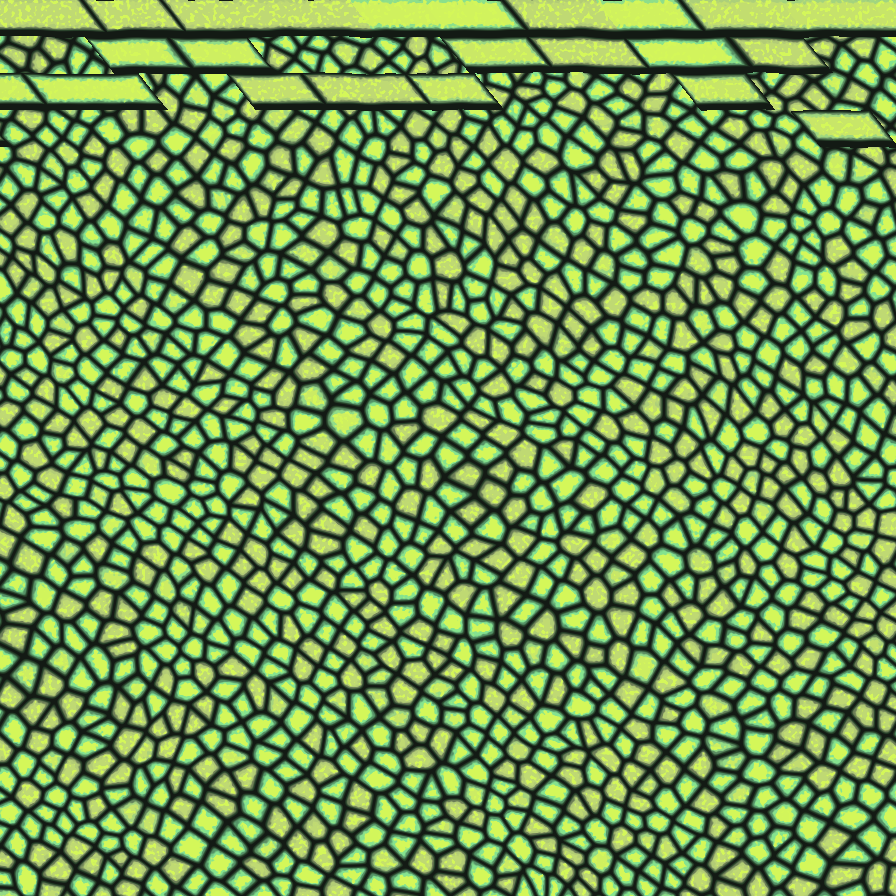
Reproduce this texture procedurally as a WebGL 1 fragment shader.

```glsl
precision highp float;
uniform vec2 u_resolution;

vec2 hash2(vec2 p) {
  p = vec2(dot(p, vec2(127.1, 311.7)), dot(p, vec2(269.5, 183.3)));
  return fract(sin(p) * 43758.545);
}

float gradientAt(vec2 cell, vec2 corner, vec2 f) {
  return dot(hash2(cell + corner) * 2.0 - 1.0, f - corner);
}

float gradientNoise(vec2 p) {
  vec2 i = floor(p), f = p - i;
  vec2 w = f * f * (3.0 - 2.0 * f);
  return mix(mix(gradientAt(i, vec2(0.0), f), gradientAt(i, vec2(1.0, 0.0), f), w.x),
             mix(gradientAt(i, vec2(0.0, 1.0), f), gradientAt(i, vec2(1.0), f), w.x), w.y);
}

vec2 siteOf(vec2 cell) {
  return cell + 0.5 + 0.62 * (hash2(cell) - 0.5);
}

// x: rounded distance to the cell border, y: random value of the cell, z: sideways offset
vec3 grains(vec2 q) {
  vec2 base = floor(q), nearest = vec2(9.0), id = base;
  for (int j = -1; j <= 1; j++) {
    for (int i = -1; i <= 1; i++) {
      vec2 cell = base + vec2(float(i), float(j));
      vec2 r = siteOf(cell) - q;
      if (dot(r, r) < dot(nearest, nearest)) {
        nearest = r;
        id = cell;
      }
    }
  }
  float sum = 0.0;
  for (int j = -2; j <= 2; j++) {
    for (int i = -2; i <= 2; i++) {
      vec2 r = siteOf(base + vec2(float(i), float(j))) - q;
      vec2 gap = r - nearest;
      if (dot(gap, gap) > 0.0001) {
        sum += exp(-22.0 * dot(0.5 * (r + nearest), normalize(gap)));
      }
    }
  }
  return vec3(-log(sum) / 22.0, hash2(id + 41.0).x, -nearest.x);
}

// Long slabs along the top; z is 1 where a slab lies
vec3 slabs(vec2 uv) {
  float depth = (1.0 - uv.y) / 0.041;
  float row = floor(depth), f = depth - row;
  float slant = uv.x - 0.033 * depth;
  float column = slant / 0.1 + hash2(vec2(row, 7.0)).x + 0.5 * gradientNoise(vec2(slant * 9.0, row + 0.5));
  vec2 id = vec2(floor(column), row);
  float cut = abs(fract(column + 0.5) - 0.5) * 2.9;
  float d = (0.86 - f) * 1.5;
  if (row < 0.5) {
    d = min(d, 0.2 + f);
    if (hash2(vec2(floor(column + 0.5), 3.0)).x < 0.55) cut = 1.0;
  } else {
    d = min(d, f * 1.5);
  }
  float present = step(row * 0.28, hash2(id + 19.0).x);
  return vec3(min(d, cut), 0.25 + 0.3 * hash2(id + 5.0).y, present);
}

vec3 shade(float d, float vivid, float speckle) {
  vec3 black = vec3(0.075, 0.1, 0.078);
  vec3 shadow = vec3(0.15, 0.25, 0.16);
  vec3 middle = mix(vec3(0.42, 0.49, 0.34), vec3(0.33, 0.57, 0.4), vivid);
  vec3 face = mix(vec3(0.7, 0.8, 0.46), vec3(0.52, 0.89, 0.56), vivid);
  vec3 core = mix(vec3(0.75, 0.85, 0.45), vec3(0.83, 0.97, 0.35), max(vivid, smoothstep(0.05, 0.2, speckle)));
  vec3 color = mix(black, shadow, smoothstep(0.02, 0.075, d));
  color = mix(color, middle, smoothstep(0.065, 0.135, d));
  color = mix(color, face, smoothstep(0.13, 0.2, d + 0.08 * speckle));
  return mix(color, core, smoothstep(0.22, 0.28, d + 0.2 * speckle));
}

void main() {
  vec2 uv = gl_FragCoord.xy / u_resolution;

  // Tilted, gently bent lattice of grains
  vec2 bend = vec2(gradientNoise(uv * 11.0), gradientNoise(uv * 11.0 + 37.0)) * 0.013
            + vec2(gradientNoise(uv * 3.0 + 11.0), gradientNoise(uv * 3.0 + 71.0)) * 0.04;
  vec2 p = uv + bend;
  vec2 q = vec2(dot(p, vec2(0.82, -0.57)) * 35.0, dot(p, vec2(0.57, 0.82)) * 39.0);
  vec3 grain = grains(q);
  float d = grain.x + 0.06 * grain.z * smoothstep(0.1, 0.25, grain.x);
  float vivid = smoothstep(0.34, 0.5, grain.y);

  vec3 slab = slabs(uv + vec2(0.0, 0.003 * gradientNoise(uv * vec2(30.0, 8.0))));
  if (slab.z > 0.5) {
    d = slab.x;
    vivid = smoothstep(0.34, 0.6, slab.y);
  }

  float speckle = gradientNoise(uv * 240.0) + 0.5 * gradientNoise(uv * 110.0 + 9.0);
  gl_FragColor = vec4(shade(d, vivid, speckle), 1.0);
}
```
